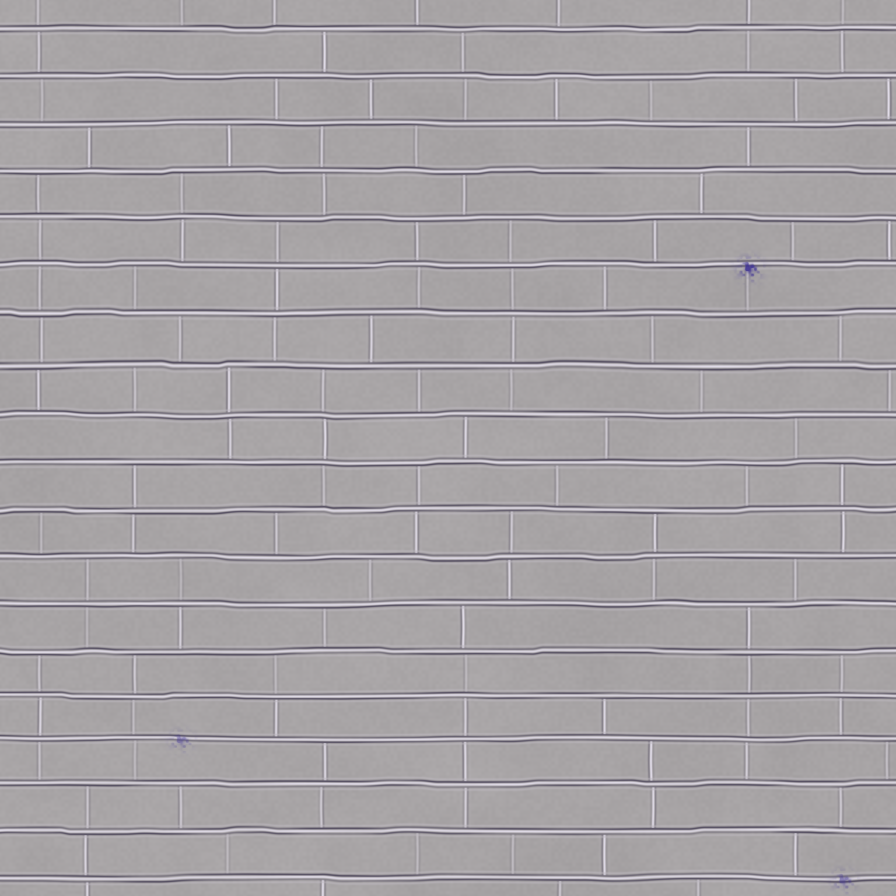
Give the GLSL for this texture, as a WebGL 2 fragment shader.

```glsl
#version 300 es
precision highp float;

uniform vec2 u_resolution;
out vec4 fragColor;

const float CELLS = 19.0;          // courses down and joint columns across
const vec3 STONE = vec3(0.657, 0.643, 0.648);
const vec3 SEAM_DARK = vec3(0.34, 0.315, 0.385);
const vec3 SEAM_LIGHT = vec3(0.88, 0.86, 0.91);
const vec3 JOINT_SHADE = vec3(0.50, 0.48, 0.52);
const vec3 HALO = vec3(0.74, 0.72, 0.75);
const vec3 INK = vec3(0.25, 0.20, 0.58);

float hash(vec2 p) {
    vec3 q = fract(vec3(p.xyx) * 0.1031);
    q += dot(q, q.yzx + 33.33);
    return fract((q.x + q.y) * q.z);
}

float noise(vec2 p) {
    vec2 i = floor(p), f = fract(p);
    f = f * f * (3.0 - 2.0 * f);
    float low = mix(hash(i), hash(i + vec2(1, 0)), f.x);
    float high = mix(hash(i + vec2(0, 1)), hash(i + vec2(1, 1)), f.x);
    return mix(low, high, f.y);
}

// Soft line profile at distance d with half width w
float line(float d, float w) {
    return exp(-d * d / (w * w));
}

// A joint stands where its hash beats both neighbours, or is very high
float hasJoint(float column, float row) {
    vec2 id = vec2(column, row) + 40.0;
    float here = hash(id);
    float beside = max(hash(id - vec2(1, 0)), hash(id + vec2(1, 0)));
    return here > beside || here > 0.96 ? 1.0 : 0.0;
}

// Map canvas to cells, counted from the top, with a slight sag mid-height
vec2 toCells(vec2 uv) {
    float t = 1.0 - uv.y;
    float sag = 0.19 * smoothstep(0.32, 0.46, t) * (1.0 - smoothstep(0.72, 0.88, t));
    return vec2(uv.x * CELLS - 0.85, t * CELLS - 0.61 - sag);
}

// Upright joint: thin pale core with faint shaded sides
vec3 drawJoint(vec3 color, vec2 cell, float row) {
    float column = round(cell.x);
    vec2 id = vec2(column, row) + 90.0;
    float shift = (hash(id) - 0.5) * 0.09;
    float bend = (noise(vec2(cell.y * 2.0, column * 7.3 + 50.0)) - 0.5) * 0.012;
    float d = cell.x - column - shift - bend;
    float strength = hasJoint(column, row) * mix(0.35, 1.0, hash(id + 17.0));
    float side = hash(id + 31.0);
    float shade = line(d + 0.045, 0.023) * mix(0.3, 1.0, side)
                + line(d - 0.045, 0.023) * mix(1.0, 0.3, side);
    color = mix(color, HALO, 0.15 * strength * line(abs(d) - 0.1, 0.025));
    color = mix(color, JOINT_SHADE, strength * shade);
    return mix(color, SEAM_LIGHT, strength * line(d, 0.025));
}

// Level seam: pale core between two thin dark lines of uneven weight
vec3 drawSeam(vec3 color, float d, float x, float seam) {
    float weight = smoothstep(0.2, 0.8, noise(vec2(x * 0.8, seam * 5.7 + 80.0)));
    float spread = 0.046 + 0.016 * noise(vec2(x * 1.4, seam * 3.1 + 20.0));
    float upper = line(d + spread, 0.024) * mix(0.5, 1.0, weight);
    float lower = line(d - spread, 0.023) * mix(1.0, 0.4, weight);
    float glow = mix(0.75, 1.0, noise(vec2(x * 0.9, seam * 4.3 + 10.0)));
    color = mix(color, HALO, 0.5 * line(abs(d) - 0.112, 0.024));
    color = mix(color, SEAM_DARK, min(upper + lower, 1.0));
    return mix(color, SEAM_LIGHT, glow * line(d, 0.026));
}

// Ragged ink stain hanging from a crossing
vec3 drawStain(vec3 color, vec2 offset, float amount) {
    float ragged = noise(offset * 16.0 + 60.0);
    float spread = exp(-dot(offset, offset) / 0.045);
    float core = exp(-dot(offset, offset) / 0.008);
    float cover = spread * smoothstep(0.25, 0.85, ragged) + 0.6 * core;
    return mix(color, INK, min(cover, 1.0) * amount);
}

void main() {
    vec2 uv = gl_FragCoord.xy / u_resolution;
    vec2 cell = toCells(uv);

    // Each seam runs nearly straight, with small kinks of its own
    float seam = round(cell.y);
    float drift = noise(vec2(cell.x * 0.35, seam * 9.1 + 30.0)) - 0.5;
    float kink = smoothstep(0.35, 0.65, noise(vec2(cell.x * 0.9, seam * 6.3 + 15.0))) - 0.5;
    float d = cell.y - seam + drift * 0.04 + kink * 0.035;
    float row = d < 0.0 ? seam - 1.0 : seam;

    // Stone with fine grain, broad mottling and faint ripples beside the seams
    float grain = noise(uv * 256.0) - 0.5;
    float cloud = noise(uv * 24.0) + noise(uv * 6.0 + 9.0) - 1.0;
    float ripple = cos(d * 55.0) * exp(-abs(d) * 7.0);
    vec3 color = STONE + 0.02 * grain + 0.016 * cloud + 0.01 * ripple;

    // Joints stop at the seams
    vec3 jointed = drawJoint(color, cell, row);
    color = mix(color, jointed, smoothstep(0.04, 0.09, abs(d)));
    color = drawSeam(color, d, cell.x, seam);

    // Rare stains
    color = drawStain(color, cell - vec2(15.05, 5.1), 0.9);
    color = drawStain(color, cell - vec2(3.0, 15.06), 0.45);
    color = drawStain(color, cell - vec2(17.05, 18.08), 0.5);

    fragColor = vec4(color, 1.0);
}
```
